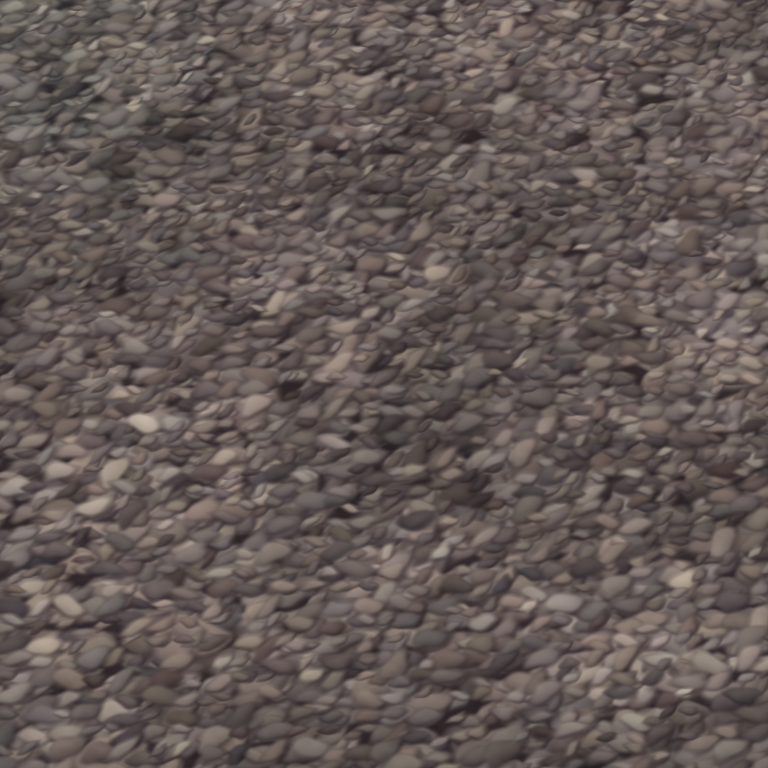
This texture is drawn by a Shadertoy shader. Its source:

```glsl
// A bank of small weathered pebbles seen at a slant, smaller toward the top.
// Jittered grids of soft, tilted ellipses are painted back to front, each stone
// with its own tone, hue, top light and contact shadow.

const vec3 SHADOW = vec3(0.185, 0.150, 0.160);
const vec3 DARK_STONE = vec3(0.235, 0.200, 0.205);
const vec3 PALE_STONE = vec3(0.565, 0.515, 0.482);
const int LAYERS = 7;
const int LARGE_LAYER = 4;

vec4 hash4(vec3 cell) {
    vec4 h = fract(cell.xyzx * vec4(0.1031, 0.1030, 0.0973, 0.1099));
    h += dot(h, h.wzxy + 33.33);
    return fract((h.xxyz + h.yzzw) * h.zywx);
}

float valueNoise(vec2 p) {
    vec2 i = floor(p), f = fract(p);
    f = f * f * (3.0 - 2.0 * f);
    float low = mix(hash4(vec3(i, 7.0)).x, hash4(vec3(i + vec2(1, 0), 7.0)).x, f.x);
    float high = mix(hash4(vec3(i + vec2(0, 1), 7.0)).x, hash4(vec3(i + 1.0, 7.0)).x, f.x);
    return mix(low, high, f.y);
}

// Maps the canvas to ground cells that shrink and flatten with distance.
vec2 groundCells(vec2 uv) {
    float column = (uv.x - 0.5) / (0.058 - 0.016 * uv.y);
    float row = -log(1.0 - 0.361 * uv.y) / 0.013;
    return vec2(column, row);
}

vec3 stoneColor(vec4 look, float shade) {
    float tone = 0.65 + 0.54 * (look.x + look.y - 1.0) + shade;
    tone += 0.22 * step(0.95, look.z);
    vec3 color = mix(DARK_STONE, PALE_STONE, tone);
    float warmth = look.w - 0.5;
    float green = look.z - 0.5;
    return color + vec3(0.022, 0.0, -0.026) * warmth + vec3(-0.010, 0.010, -0.003) * green;
}

// Paints one stone and its shadow over the colour below.
vec3 paintStone(vec3 below, vec2 offset, vec3 id, float blur) {
    vec4 form = hash4(id + 31.7);
    vec4 look = hash4(id + 83.1);

    // Tilted ellipse with a bent, uneven outline
    float angle = 0.30 + 1.0 * (form.x - 0.5);
    float c = cos(angle), s = sin(angle);
    float size = mix(0.48, 1.05, form.y * form.y);
    vec2 radii = size * vec2(0.98, mix(0.36, 0.64, form.z));
    vec2 q = mat2(c, -s, s, c) * offset / radii;
    q += 0.17 * sin(q.yx * 2.9 + 6.28 * form.w);

    // Contact shadow, falling below the stone
    float shadow = 1.0 - smoothstep(0.65, 1.45, length(q + vec2(-0.10, 0.26)));
    below = mix(below, SHADOW, 0.56 * shadow);

    // Lit top, dim rim
    float r = length(q);
    float shade = 0.20 * clamp(q.y, -1.0, 1.0) - 0.16 * min(r * r, 1.2);
    float soft = min(blur / radii.y, 0.6);
    float cover = 1.0 - smoothstep(1.0 - soft, 1.0 + soft, r);
    return mix(below, stoneColor(look, shade), cover);
}

void mainImage(out vec4 fragColor, in vec2 fragCoord) {
    vec2 uv = fragCoord / iResolution.xy;
    vec2 ground = groundCells(uv);
    vec3 color = SHADOW;

    // Layers of stones; far rows come first so that near ones overlap them
    for (int layer = 0; layer < LAYERS; layer++) {
        bool large = layer == LARGE_LAYER;
        float scale = large ? 0.66 : 0.92 + 0.09 * float(layer);
        float share = large ? 0.13 : 0.86;
        float blur = 0.0042 * scale / (0.036 - 0.013 * uv.y);
        vec2 p = ground * scale + float(layer) * vec2(17.37, 9.61);
        vec2 home = floor(p);
        for (int j = 2; j >= -2; j--) {
            for (int i = -1; i <= 1; i++) {
                vec2 cell = home + vec2(i, j);
                vec3 id = vec3(cell, float(layer) * 5.3);
                vec4 place = hash4(id);
                if (place.z > share) continue;
                vec2 center = cell + 0.5 + 0.6 * (place.xy - 0.5);
                color = paintStone(color, (p - center) * vec2(1.6, 1.0), id, blur);
            }
        }
    }

    // Broad damp patches, clumps and faint mottling
    color *= 1.0 + 0.22 * (valueNoise(uv * 5.0 + 3.0) - 0.5);
    color *= 1.0 + 0.26 * (valueNoise(uv * vec2(13.0, 19.0) + 40.0) - 0.5);
    color += 0.025 * (valueNoise(uv * vec2(90.0, 130.0)) - 0.5);

    // Cooler, greener ground in the far left corner
    float corner = 1.0 - smoothstep(0.0, 0.5, length(uv - vec2(0.0, 1.0)));
    color += corner * vec3(-0.012, 0.010, 0.004);
    fragColor = vec4(clamp(color, 0.0, 1.0), 1.0);
}
```
